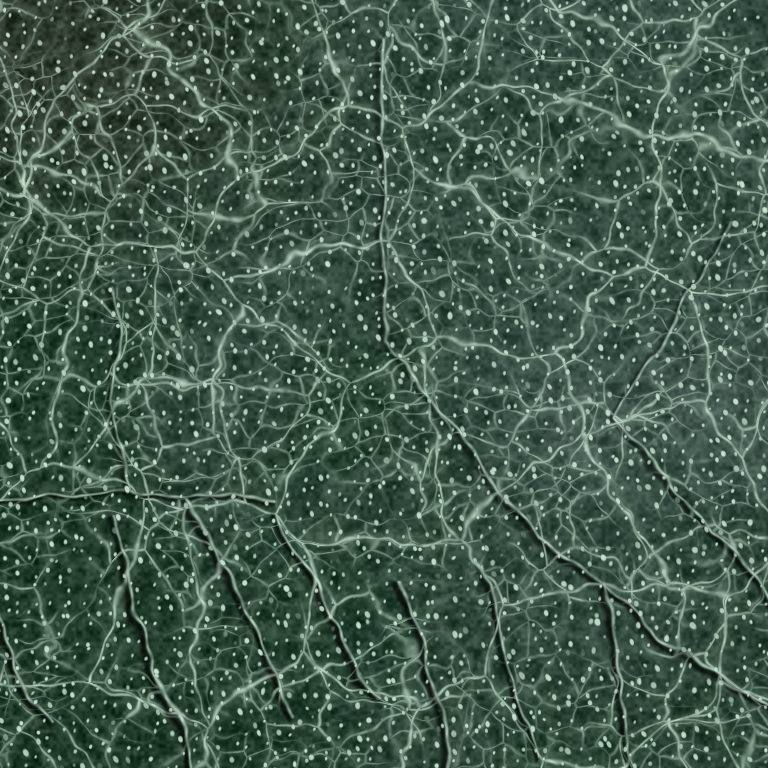
This texture is drawn by a three.js fragment shader. Its source:

```glsl
// Worn dark green leather with pale pores, a web of fine wrinkles and long creases.
varying vec2 vUv;

vec2 hash2(vec2 p) {
  vec3 q = fract(p.xyx * vec3(0.1031, 0.1030, 0.0973));
  q += dot(q, q.yzx + 33.33);
  return fract((q.xx + q.yz) * q.zy);
}

float noise(vec2 p) {
  vec2 i = floor(p), f = fract(p);
  f = f * f * (3.0 - 2.0 * f);
  float low = mix(hash2(i).x, hash2(i + vec2(1.0, 0.0)).x, f.x);
  float high = mix(hash2(i + vec2(0.0, 1.0)).x, hash2(i + 1.0).x, f.x);
  return mix(low, high, f.y);
}

float fbm(vec2 p) {
  float sum = 0.0, gain = 0.53;
  for (int i = 0; i < 4; i++) {
    sum += gain * noise(p);
    p = mat2(1.6, 1.2, -1.2, 1.6) * p + 17.3;
    gain *= 0.5;
  }
  return sum;
}

// Wrinkle distance: borders between scattered cells, in canvas units
float webDistance(vec2 p, float scale) {
  p *= scale;
  vec2 cell = floor(p), nearest = vec2(9.0), second = vec2(9.0);
  for (int y = -1; y <= 1; y++) {
    for (int x = -1; x <= 1; x++) {
      vec2 id = cell + vec2(x, y);
      vec2 away = id + hash2(id + 40.0) - p;
      if (dot(away, away) < dot(nearest, nearest)) {
        second = nearest;
        nearest = away;
      } else if (dot(away, away) < dot(second, second)) {
        second = away;
      }
    }
  }
  return abs(dot(0.5 * (nearest + second), normalize(second - nearest))) / scale;
}

float line(float dist, float width) {
  return 1.0 - smoothstep(0.0, width, dist);
}

// Pale pores: small, slightly stretched dots on a jittered grid
float pores(vec2 p) {
  p *= 57.0;
  vec2 cell = floor(p);
  float pale = 0.0;
  for (int y = -1; y <= 1; y++) {
    for (int x = -1; x <= 1; x++) {
      vec2 id = cell + vec2(x, y);
      vec2 rnd = hash2(id + 211.0);
      vec2 d = p - id - 0.1 - 0.8 * hash2(id + 97.0);
      d = vec2(d.x + 0.4 * (rnd.x - 0.5) * d.y, d.y * 0.78);
      float radius = 0.10 + 0.10 * rnd.x * rnd.x;
      float dot1 = 1.0 - smoothstep(radius - 0.07, radius + 0.07, length(d));
      pale = max(pale, dot1 * smoothstep(0.02, 0.3, rnd.y) * (0.65 + 0.35 * rnd.y));
    }
  }
  return pale;
}

float segment(vec2 p, vec2 a, vec2 b) {
  vec2 ab = b - a;
  return length(p - a - ab * clamp(dot(p - a, ab) / dot(ab, ab), 0.0, 1.0));
}

// Long creases: one diagonal fold, an arc at the right, steep folds below
float creaseDistance(vec2 p) {
  float d = segment(p, vec2(0.495, 0.95), vec2(0.5, 0.55));
  d = min(d, segment(p, vec2(0.5, 0.55), vec2(0.7, 0.29)));
  d = min(d, segment(p, vec2(0.7, 0.29), vec2(1.05, 0.06)));
  d = min(d, segment(p, vec2(0.94, 0.72), vec2(0.8, 0.45)));
  d = min(d, segment(p, vec2(0.8, 0.45), vec2(1.02, 0.2)));
  d = min(d, segment(p, vec2(0.14, 0.62), vec2(0.17, 0.36)));
  d = min(d, segment(p, vec2(-0.02, 0.355), vec2(0.36, 0.36)));
  for (int i = 0; i < 7; i++) {
    vec2 rnd = hash2(vec2(float(i) * 7.0 + 3.0, 5.0));
    vec2 top = vec2(0.13 * float(i) - 0.04 + 0.06 * rnd.x, 0.40 - 0.18 * rnd.y);
    d = min(d, segment(p, top, top + vec2(0.16 - 0.1 * rnd.y, -0.22 - 0.16 * rnd.x)));
  }
  return d;
}

void main() {
  vec2 p = vUv;
  vec2 bend = vec2(fbm(p * 7.0), fbm(p * 7.0 + 31.0)) - 0.5;
  vec2 jag = vec2(noise(p * 55.0), noise(p * 55.0 + 71.0)) - 0.5;
  vec2 q = p + 0.09 * bend + 0.007 * jag;
  vec2 foldPos = p + 0.05 * bend + 0.005 * jag;
  float lower = 1.0 - smoothstep(0.25, 0.5, p.y);

  // Dyed ground: brownish at upper left, deep green at left, greyer at right
  float cloud = fbm(p * 4.0 + 8.0);
  float tone = 0.15 + 0.55 * p.x + 0.9 * (cloud - 0.5) - 0.12 * lower;
  vec3 color = mix(vec3(0.11, 0.215, 0.15), vec3(0.235, 0.32, 0.29), clamp(tone, 0.0, 1.0));
  float brown = smoothstep(0.55, 0.9, p.y) * (1.0 - smoothstep(0.1, 0.6, p.x));
  color = mix(color, vec3(0.17, 0.20, 0.15), 0.7 * brown);
  color += 0.13 * (noise(p * 210.0) - 0.5) + 0.10 * (noise(p * 85.0) - 0.5);

  // Wrinkle webs at three sizes, broken and beaded along their length
  float bead = 0.45 + 0.75 * noise(p * 110.0 + 13.0);
  float fine = webDistance(q * vec2(0.85, 1.15) + 3.0, 31.0);
  float middle = webDistance(mat2(0.9, 0.4, -0.4, 0.9) * q + 5.0, 14.0);
  float coarse = webDistance(mat2(0.8, -0.5, 0.5, 0.8) * q + 9.0, 5.5);
  float pale = 0.40 * line(fine, 0.0027) * smoothstep(0.3, 0.65, noise(p * 17.0 + 5.0));
  pale = max(pale, 0.58 * line(middle, 0.0030) * smoothstep(0.15, 0.6, noise(p * 11.0 + 2.0)));
  pale = max(pale, 0.65 * line(coarse, 0.0034));
  float haze = 0.10 * line(middle, 0.012) + 0.10 * line(coarse, 0.016) + 0.06 * line(fine, 0.007);

  // Folds: a bright ridge with a shadow at its lower left
  float ridge = creaseDistance(foldPos);
  float shade = line(creaseDistance(foldPos + vec2(0.005, 0.003)), 0.007);
  color *= 1.0 - shade * (0.35 + 0.3 * lower);
  pale = max(pale, 0.72 * line(ridge, 0.0036)) * bead + haze * (1.0 - shade);

  pale = max(pale, pores(p + 0.004 * jag));
  color = mix(color, vec3(0.77, 0.88, 0.80), clamp(pale, 0.0, 1.0));
  gl_FragColor = vec4(clamp(color, 0.0, 1.0), 1.0);
}
```
